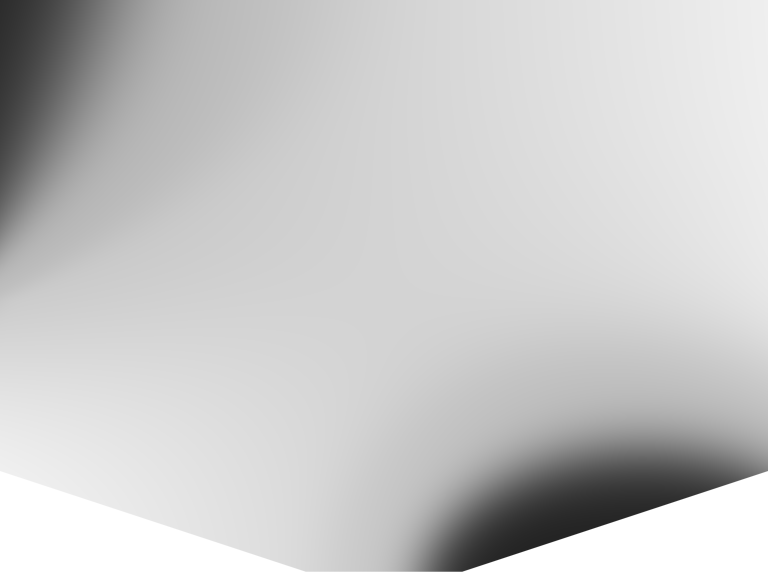
A WebGL 2 fragment shader for this background:

```glsl
#version 300 es
precision highp float;

uniform vec2 u_resolution;
out vec4 fragColor;

#define ASPECT 0.762
#define MID_TONE 0.828
#define DARK_TONE 0.13
#define SADDLE_CENTER vec2(0.501, 0.378)
#define POOL_CENTER vec2(0.833, 0.781)
#define POOL_RADII vec2(0.294, 0.204)
#define SIDE_DEPTH 0.6146
#define FLOOR_DEPTH 0.746
#define EDGE_SLOPE 0.33

// Gentle saddle: light at upper right and lower left
float saddleTone(vec2 p) {
    vec2 s = (p - SADDLE_CENTER) / SADDLE_CENTER;
    float rise = -s.y + 0.06 * (1.0 - s.x * s.x) + s.x * s.x * (0.25 + 0.1 * s.x);
    float strength = mix(0.15, 0.11, smoothstep(-0.4, 0.4, -s.y));
    return MID_TONE + strength * s.x * tanh(2.0 * rise);
}

// Soft shadow with a wide faint tail; q is the scaled distance from its rim
float addShadow(float tone, float q) {
    float tail = 0.035 * exp(-0.5 * (q - 2.0) * (q - 2.0));
    float dark = 1.0 / (1.0 + exp(min(1.9 * q + 0.5, 40.0)));
    return mix(tone - tail, DARK_TONE, dark);
}

// Bowed shadow rim across the upper left corner
float cornerDistance(vec2 p) {
    float bow = p.x + 0.3 * p.y + 0.614 * p.y * p.y;
    float fall = p.y / 0.443;
    float softness = max(0.094 * (1.0 - fall * fall), 0.02);
    return (bow - 0.15) / softness;
}

// Elliptic shadow at the lower right, softer above than at its sides
float poolDistance(vec2 p) {
    vec2 e = (p - POOL_CENTER) / POOL_RADII;
    float r = max(length(e), 0.001);
    float softness = 0.14 + 0.1 * e.y * e.y / (r * r);
    return (r - 1.0) / softness;
}

// Coverage of the sheet above its two slanted sides and flat floor
float sheetMask(vec2 p, float pixel) {
    float side = SIDE_DEPTH + EDGE_SLOPE * min(p.x, 1.0 - p.x);
    float inside = min(side, FLOOR_DEPTH) - p.y;
    return smoothstep(-pixel, pixel, inside);
}

void main() {
    // Canvas widths, with depth measured from the top
    vec2 uv = gl_FragCoord.xy / u_resolution;
    vec2 p = vec2(uv.x, (1.0 - uv.y) * ASPECT);

    float tone = saddleTone(p);
    tone = addShadow(tone, cornerDistance(p));
    tone = addShadow(tone, poolDistance(p));
    tone = mix(1.0, tone, sheetMask(p, 0.75 * ASPECT / u_resolution.y));

    fragColor = vec4(vec3(clamp(tone, 0.0, 1.0)), 1.0);
}
```
